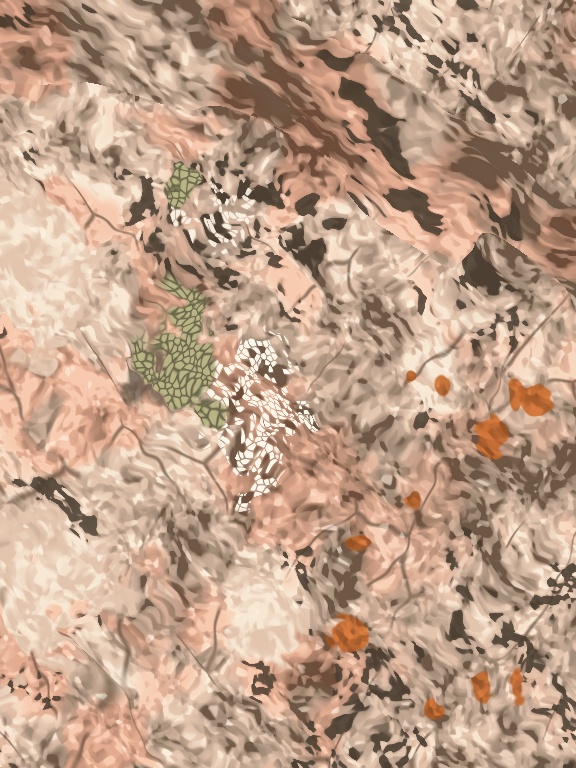
Write a WebGL 2 fragment shader that draws this texture.

```glsl
#version 300 es
precision highp float;
// Weathered pink granite: a shaded slab above a pale, mottled and cracked face.
// Blended cellular noise at four sizes picks a tone from a mineral ramp;
// quartz, crystals, dark specks and lichen are then laid over it.

#define COARSE 6.0
#define MEDIUM 17.0
#define FINE 46.0
#define GRAIN 115.0
#define CONTRAST 1.3
#define BRIGHTNESS 0.57
#define SLAB_SHADE 0.33
#define PINKNESS 0.75
#define CRACK_WIDTH 0.05
#define SPECK_SHARE 0.42
#define SPARKLE_SHARE 0.06
#define ORANGE_SPOTS 11

uniform vec2 u_resolution;
out vec4 fragColor;

const vec3 UMBER = vec3(0.43, 0.34, 0.27);
const vec3 BROWN = vec3(0.64, 0.55, 0.47);
const vec3 BEIGE = vec3(0.77, 0.66, 0.58);
const vec3 BLUSH = vec3(0.89, 0.77, 0.68);
const vec3 CREAM = vec3(0.97, 0.91, 0.83);
const vec3 SOOT = vec3(0.27, 0.23, 0.18);
const vec3 SAGE = vec3(0.66, 0.64, 0.47);
const vec3 RUST = vec3(0.73, 0.39, 0.17);

vec2 hash2(vec2 c) {
  return fract(sin(vec2(dot(c, vec2(127.1, 311.7)), dot(c, vec2(269.5, 183.3)))) * 43758.5);
}

// x: blended cell value, y: distance to the cell border, z: nearest cell value
vec3 cells(vec2 p, float sharpness) {
  vec2 base = floor(p);
  float sum = 0.0, weights = 0.0, near = 9.0, second = 9.0, id = 0.0;
  for (int j = -1; j <= 1; j++)
  for (int i = -1; i <= 1; i++) {
    vec2 c = base + vec2(i, j);
    float d = length(c + hash2(c) - p);
    float value = hash2(c + 17.3).x;
    float w = exp(-sharpness * d * d);
    sum += w * value;
    weights += w;
    if (d < near) { second = near; near = d; id = value; }
    else second = min(second, d);
  }
  return vec3(sum / weights, second - near, id);
}

mat2 turn(float a) {
  float c = cos(a), s = sin(a);
  return mat2(c, -s, s, c);
}

float blob(vec2 p, vec2 centre, vec2 radii, float ragged) {
  return 1.0 - smoothstep(0.85, 1.1, length((p - centre) / radii) + ragged);
}

vec3 mineralRamp(float t) {
  vec3 c = mix(UMBER, BROWN, smoothstep(0.0, 0.2, t));
  c = mix(c, BEIGE, smoothstep(0.18, 0.44, t));
  c = mix(c, BLUSH, smoothstep(0.42, 0.68, t));
  return mix(c, CREAM, smoothstep(0.7, 0.94, t));
}

void main() {
  vec2 p = gl_FragCoord.xy / u_resolution.x;
  vec2 w = p + 0.012 * sin(p.yx * 23.0 + 2.0 * sin(p * 11.0))
             + 0.004 * sin(p.yx * 71.0 + 3.0 * sin(p * 37.0));
  float broad = cells(w * COARSE, 5.0).x - 0.5;

  // Shaded slab between a soft curved foot and a crisp far edge
  float foot = 1.22 - 0.45 * pow(p.x, 1.5);
  float slab = smoothstep(-0.04, 0.06, p.y - foot + 0.12 * broad)
             * smoothstep(0.0, 0.025, 1.68 - 0.69 * p.x - w.y);

  // Grain runs down the slab, and is nearly even on the face
  vec2 face = turn(-0.9) * w * vec2(0.75, 1.0);
  vec2 flow = turn(-0.6) * w * vec2(0.42, 1.0);
  vec2 q = slab > 0.5 ? flow : face;
  float medium = cells(q * MEDIUM, 6.0).x - 0.5;
  vec3 fine = cells(q * FINE, 7.0);
  vec3 grain = cells(q * GRAIN + 5.0, 7.0);
  float ragged = 0.9 * medium + 0.7 * (fine.x - 0.5);

  // Tone from all sizes, greyer toward the lower right
  float grey = smoothstep(0.45, 0.85, p.x) * (1.0 - slab);
  float tone = BRIGHTNESS - SLAB_SHADE * slab - 0.07 * grey;
  tone += CONTRAST * (0.4 * broad + 0.48 * medium + 0.5 * (fine.x - 0.5) + 0.5 * (grain.x - 0.5));

  // Smooth quartz
  float quartz = max(blob(p, vec2(0.06, 0.30), vec2(0.13, 0.15), ragged),
                     blob(p, vec2(0.05, 0.87), vec2(0.10, 0.14), ragged));
  quartz = max(quartz, blob(p, vec2(0.45, 0.25), vec2(0.06, 0.08), ragged));
  tone = mix(tone, 0.83 + 0.3 * (tone - 0.5), 0.85 * quartz);
  vec3 color = mineralRamp(clamp(tone, 0.0, 1.0));

  // Salmon feldspar
  float feldspar = cells(w * 8.0 + 31.0, 6.0).x + 0.5 * medium + 0.25 * (fine.x - 0.5);
  feldspar = smoothstep(0.42, 0.78, feldspar) * (1.0 - quartz) * (1.0 - 0.4 * grey);
  color *= mix(vec3(1.0), vec3(1.0, 0.83, 0.77), PINKNESS * feldspar);

  // Cracks lean down to the right on the left, up to the right elsewhere
  float side = smoothstep(0.44, 0.54, p.x);
  vec2 along = turn(side > 0.5 ? 1.0 : -1.05) * w * vec2(3.0, 8.0);
  float crack = 1.0 - smoothstep(0.0, CRACK_WIDTH, cells(along, 5.0).y);
  crack *= abs(2.0 * side - 1.0) * (1.0 - slab) * (1.0 - quartz) * smoothstep(-0.15, 0.2, medium);
  color = mix(color, UMBER, 0.75 * crack);

  // Clustered dark specks
  float cluster = cells(w * 5.5 + 53.0, 6.0).x + 0.5 * medium + 0.1 * grey;
  cluster = max(smoothstep(0.56, 0.82, cluster), blob(p, vec2(0.39, 0.95), vec2(0.16, 0.09), ragged));
  float share = SPECK_SHARE * cluster * (1.0 - quartz);
  float speck = 1.0 - smoothstep(share - 0.06, share + 0.02, 0.55 * fine.x + 0.45 * grain.x);
  color = mix(color, SOOT, 0.8 * speck * smoothstep(0.02, 0.2, share));

  // Bright crystals, one dense nest and scattered flecks
  float nest = max(blob(p, vec2(0.43, 0.61), vec2(0.085, 0.12), ragged),
                   0.6 * blob(p, vec2(0.38, 0.95), vec2(0.07, 0.05), ragged));
  float sparkle = smoothstep(0.0, 0.08, grain.z - 1.0 + SPARKLE_SHARE + 0.6 * nest);
  sparkle *= smoothstep(0.02, 0.3, grain.y) * mix(0.65, 1.0, nest);
  color = mix(color, vec3(0.99, 0.97, 0.92), sparkle * (1.0 - 0.5 * slab));

  // Lobed sage lichen with a dark rim
  vec2 lichenSize = vec2(0.065, 0.095);
  float rim = blob(p, vec2(0.285, 0.71), lichenSize * 1.2, ragged);
  float lichen = max(blob(p, vec2(0.30, 0.72), lichenSize, ragged),
                     blob(p, vec2(0.365, 0.61), vec2(0.03, 0.03), ragged));
  lichen = max(lichen, blob(p, vec2(0.315, 1.01), vec2(0.025, 0.03), ragged));
  vec3 lobes = SAGE * mix(0.62, 1.1, smoothstep(0.0, 0.4, cells(w * 75.0, 5.0).y));
  color = mix(color, SOOT, 0.65 * rim * (1.0 - lichen) * smoothstep(0.3, 0.6, fine.x));
  color = mix(color, lobes, lichen);

  // Rust lichen spots, gathered toward the right
  for (int i = 0; i < ORANGE_SPOTS; i++) {
    vec2 h = hash2(vec2(i, 7.0)), size = hash2(vec2(i, 19.0));
    vec2 centre = vec2(1.0 - 0.42 * h.x, 0.08 + 0.62 * h.y);
    float spot = blob(p, centre, mix(vec2(0.011), vec2(0.026, 0.034), size), 1.3 * ragged);
    color = mix(color, RUST * (0.8 + 0.4 * grain.x), 0.9 * spot);
  }
  fragColor = vec4(color, 1.0);
}
```
